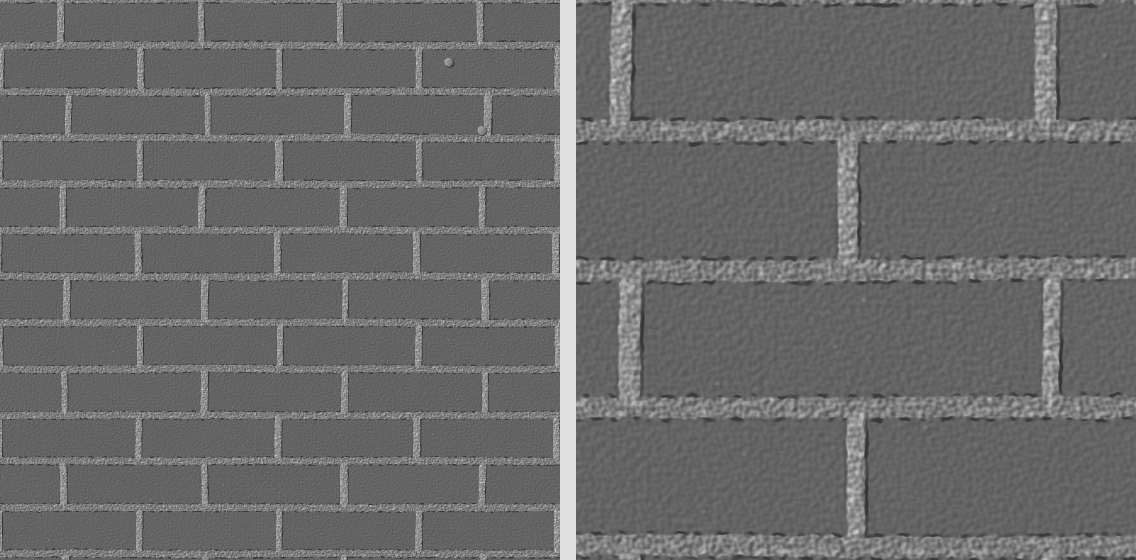
Left, the full canvas; right, a detail of the centre.
Give the GLSL for this texture, as a three.js fragment shader.

```glsl
// Grey running-bond brick wall: 4 bricks across and about 12 courses down.
// Distances to the nearest bed and head joint, roughened by gradient noise,
// give the mortar mask; side-lit grain, crevices and flecks add the relief.
varying vec2 vUv;

const vec2 PITCH = vec2(0.2493, 0.0825);      // brick plus joint
const float FIRST_BED = -0.0012;              // top bed joint, measured downward
const float EVEN_SHIFT = 0.116;               // first head joint, even courses
const float ODD_SHIFT = 0.2474;               // first head joint, odd courses
const float COURSE_DRIFT = 0.009;             // fades down the wall
const float HEAD_JITTER = 0.004;
const float BED_HALF = 0.0063;
const float HEAD_HALF = 0.0061;
const float ROUGHNESS = 0.0022;
const float EDGE = 0.0009;
const float GRAIN_SCALE = 330.0;
const float BRICK_GRAIN = 0.036;
const float MORTAR_GRAIN = 0.13;
const vec2 LIGHT_STEP = vec2(0.0009, 0.0007); // points away from the light
const vec3 BRICK = vec3(0.391);
const vec3 BED_MORTAR = vec3(0.485);
const vec3 HEAD_MORTAR = vec3(0.555);
const vec3 CREVICE = vec3(0.18);
const vec2 NODULE_START = vec2(0.801, 0.111);
const vec2 NODULE_STEP = vec2(0.059, 0.122);
const float NODULE_RADIUS = 0.0085;

float hash(vec2 p) {
  return fract(sin(dot(p, vec2(127.1, 311.7))) * 43758.5);
}

float cornerSlope(vec2 cell, vec2 offset) {
  float angle = 6.2832 * hash(cell);
  return dot(vec2(cos(angle), sin(angle)), offset);
}

float gradientNoise(vec2 p) {
  vec2 i = floor(p), f = fract(p);
  vec2 u = f * f * f * (f * (f * 6.0 - 15.0) + 10.0);
  vec2 e = vec2(1.0, 0.0);
  return mix(mix(cornerSlope(i, f), cornerSlope(i + e, f - e), u.x),
             mix(cornerSlope(i + e.yx, f - e.yx), cornerSlope(i + 1.0, f - 1.0), u.x), u.y);
}

// Two octaves, the second turned so that no lattice direction shows
float grain(vec2 p) {
  vec2 turned = vec2(0.8 * p.x - 0.6 * p.y, 0.6 * p.x + 0.8 * p.y);
  return gradientNoise(p * GRAIN_SCALE) + 0.6 * gradientNoise(turned * GRAIN_SCALE * 0.6 + 31.0);
}

// Rounded lump: a lit face and a dark rim on the far side.
vec3 addLump(vec3 color, vec2 offset, float radius, float strength) {
  float shadow = 1.0 - smoothstep(radius - EDGE, radius + EDGE, length(offset - vec2(0.25, 0.2) * radius));
  float body = 1.0 - smoothstep(radius - EDGE, radius + EDGE, length(offset) * 1.12);
  float facing = dot(offset, vec2(-0.8, -0.5)) / radius;
  color = mix(color, CREVICE, shadow * strength * 0.7);
  return mix(color, vec3(0.59 + 0.13 * facing), body * strength);
}

void main() {
  vec2 p = vec2(vUv.x, 1.0 - vUv.y);
  float ragged = gradientNoise(p * 58.0) * 0.5 + gradientNoise(p * 135.0 + 9.0) * 0.6
               + gradientNoise(p * 260.0 + 4.0) * 0.5;

  // Bed joints: signed distance, with a slow sag along each course
  float courseY = (p.y - FIRST_BED + 0.002 * gradientNoise(p * vec2(4.0, 9.0))) / PITCH.y;
  float course = floor(courseY);
  float bedOffset = (courseY - floor(courseY + 0.5)) * PITCH.y;

  // Head joints: alternating shift, each joint moved, leaned and sized a little
  float shift = mix(EVEN_SHIFT, ODD_SHIFT, mod(course, 2.0));
  shift += COURSE_DRIFT * exp(-0.2 * course) * cos(6.2832 * (course - 2.0) / 5.0);
  float brickX = (p.x - shift) / PITCH.x;
  float joint = floor(brickX + 0.5);
  vec2 jointId = vec2(joint, course);
  float lean = (hash(jointId + 5.3) - 0.5) * 0.0035 * (courseY - course - 0.5);
  float headOffset = (brickX - joint) * PITCH.x + HEAD_JITTER * (hash(jointId + 2.7) - 0.5) + lean;
  float headHalf = HEAD_HALF + 0.002 * (hash(jointId + 8.1) - 0.5);

  float bed = abs(bedOffset) - BED_HALF + ragged * ROUGHNESS;
  float head = abs(headOffset) - headHalf + ragged * ROUGHNESS * 0.6;
  float distanceToMortar = min(bed, head);
  float mortar = 1.0 - smoothstep(-EDGE, EDGE, distanceToMortar);
  float isHead = smoothstep(-0.001, 0.001, bed - head);

  // Surfaces: side-lit grain, with pale grit in the mortar
  float height = grain(p);
  float relief = height - grain(p - 2.0 * LIGHT_STEP) + 0.5 * height;
  float tone = 0.006 * (hash(vec2(floor(brickX), course) + 3.9) - 0.5);
  vec3 brick = BRICK + tone + 0.006 * gradientNoise(p * 28.0) + BRICK_GRAIN * relief;
  vec3 mortarColor = mix(BED_MORTAR, HEAD_MORTAR, isHead) + MORTAR_GRAIN * relief;
  mortarColor += 0.10 * smoothstep(0.15, 0.4, gradientNoise(p * 170.0 + 53.0));
  mortarColor -= isHead * 0.04 * headOffset / headHalf;

  // Flecks: sparse grit on the brick faces
  vec2 fleckCell = floor(p * 42.0);
  vec2 fleckPlace = 0.2 + 0.6 * vec2(hash(fleckCell + 1.3), hash(fleckCell + 6.2));
  float fleck = step(0.84, hash(fleckCell + 4.4)) * (0.15 + 0.5 * hash(fleckCell + 7.7));
  brick = addLump(brick, p - (fleckCell + fleckPlace) / 42.0, 0.0017, fleck);

  // Crevices: strong right of head joints, broken along the beds
  float dash = smoothstep(-0.1, 0.25, gradientNoise(p * vec2(120.0, 60.0) + 17.0));
  float bedShade = dash * (bedOffset > 0.0 ? 0.8 : 0.75);
  float headShade = headOffset > 0.0 ? 0.45 + 0.4 * dash : 0.2 * dash;
  float crack = 1.0 - smoothstep(0.0004, 0.0017, abs(distanceToMortar - 0.0009));
  vec3 color = mix(brick, mortarColor, mortar);
  color = mix(color, CREVICE, crack * mix(bedShade, headShade, isHead));

  // Nodules: stray mortar drops
  for (int i = 0; i < 2; i++) {
    vec2 center = NODULE_START + float(i) * NODULE_STEP;
    color = addLump(color, p - center + 0.0012 * ragged, NODULE_RADIUS, 0.9);
  }
  gl_FragColor = vec4(clamp(color, 0.0, 1.0), 1.0);
}
```
